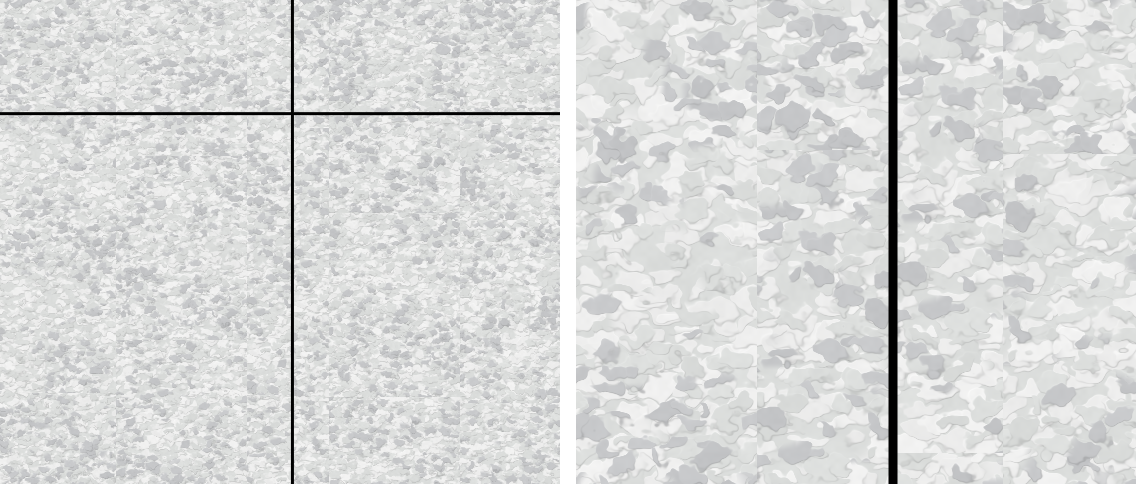
Left: the whole. Right: its middle third, enlarged.
Reproduce this texture procedurally as a WebGL 1 fragment shader.

```glsl
precision highp float;

uniform vec2 u_resolution;

const vec3 BASE_GREY = vec3(0.86, 0.868, 0.862);
const vec3 PALE_CHIP = vec3(0.935, 0.935, 0.933);
const vec3 DARK_CHIP = vec3(0.775, 0.78, 0.788);
const vec3 JOINT_BLACK = vec3(0.0);

// Panel layout, in canvas heights
const vec2 JOINT_CROSSING = vec2(0.604, 0.765);
const vec2 PANEL_SIZE = vec2(0.8, 0.9);
const float JOINT_WIDTH = 0.0062;
const vec2 PATCH_SIZE = vec2(0.27, 0.38);

vec2 hash2(vec2 p) {
  vec3 q = fract(p.xyx * vec3(0.1031, 0.1030, 0.0973));
  q += dot(q, q.yzx + 33.33);
  return fract((q.xx + q.yz) * q.zy);
}

vec2 noise2(vec2 p) {
  vec2 cell = floor(p);
  vec2 f = fract(p);
  f = f * f * (3.0 - 2.0 * f);
  vec2 low = mix(hash2(cell), hash2(cell + vec2(1.0, 0.0)), f.x);
  vec2 high = mix(hash2(cell + vec2(0.0, 1.0)), hash2(cell + 1.0), f.x);
  return mix(low, high, f.y);
}

// Makes chip outlines ragged
vec2 raggedWarp(vec2 p) {
  vec2 coarse = noise2(p * 1.6 + 7.0) - 0.5;
  vec2 fine = noise2(p * 3.7 + 31.0) - 0.5;
  return p + coarse * 0.75 + fine * 0.28;
}

// Lays one scatter of overlapping chips, each with a shaded lower rim
vec3 addChips(vec3 color, vec2 p, vec3 tone, float presence, float pixel, float seed) {
  vec2 q = raggedWarp(p + seed);
  vec2 home = floor(q);
  float cluster = (noise2(p * 0.22 + seed).x - 0.5) * 0.6;
  for (int j = -1; j <= 1; j++) {
    for (int i = -1; i <= 1; i++) {
      vec2 cell = home + vec2(float(i), float(j));
      vec2 kind = hash2(cell + seed * 1.7);
      vec2 form = hash2(cell + seed * 2.3 + 57.0);
      vec2 offset = q - cell - hash2(cell + 19.0);

      float angle = (form.x - 0.5) * 1.8;
      float c = cos(angle);
      float s = sin(angle);
      vec2 local = vec2(c * offset.x + s * offset.y, c * offset.y - s * offset.x);
      local *= vec2(0.8, 1.25);
      float d = length(local) - mix(0.3, 0.7, form.y);

      float present = smoothstep(-0.03, 0.03, presence + cluster - kind.x);
      float cover = present * (1.0 - smoothstep(-pixel, pixel, d));
      float rimWidth = 0.045 + pixel * 0.4;
      float rim = present * exp(-d * d / (rimWidth * rimWidth));
      float slope = dot(normalize(offset + 0.0001), normalize(vec2(0.35, -1.0)));

      color = mix(color, tone + (kind.y - 0.5) * 0.035, cover);
      color *= 1.0 - rim * (0.11 * max(slope, 0.0) - 0.025 * max(-slope, 0.0));
    }
  }
  return color;
}

// Shifts the scatter in each rectangular patch, leaving faint straight seams
vec2 patchShift(vec2 p) {
  float column = floor(p.x / PATCH_SIZE.x);
  float row = floor(p.y / PATCH_SIZE.y + hash2(vec2(column, 3.0)).x);
  return floor(hash2(vec2(column, row) + 11.0) * 30.0) / 30.0;
}

vec3 chippedStone(vec2 p, float pixel) {
  vec2 paleScale = vec2(60.0, 72.0);
  vec2 greyScale = vec2(66.0, 80.0);
  vec2 darkScale = vec2(70.0, 82.0);
  vec3 color = BASE_GREY + (noise2(p * 45.0).x - 0.5) * 0.025;
  color = addChips(color, p * paleScale, PALE_CHIP, 0.98, pixel * paleScale.y, 5.0);
  color = addChips(color, p * greyScale, BASE_GREY, 0.4, pixel * greyScale.y, 23.0);
  color = addChips(color, p * darkScale, DARK_CHIP, 0.23, pixel * darkScale.y, 41.0);
  return color + (noise2(p * 260.0).x - 0.5) * 0.018;
}

// Coverage of the joints between panels
float jointMask(vec2 p, float pixel) {
  vec2 fromJoint = mod(p - JOINT_CROSSING + PANEL_SIZE * 0.5, PANEL_SIZE) - PANEL_SIZE * 0.5;
  float d = min(abs(fromJoint.x), abs(fromJoint.y)) - JOINT_WIDTH * 0.5;
  return 1.0 - smoothstep(-0.5 * pixel, 0.5 * pixel, d);
}

void main() {
  float pixel = 1.0 / u_resolution.y;
  vec2 p = gl_FragCoord.xy * pixel;

  // Each panel carries its own stretch of stone
  vec2 panel = floor((p - JOINT_CROSSING) / PANEL_SIZE) + 2.0;
  vec2 stonePoint = p + panel * vec2(0.37, 0.53) + 0.2;
  vec3 color = chippedStone(stonePoint + patchShift(stonePoint), pixel);

  color = mix(color, JOINT_BLACK, jointMask(p, pixel));
  gl_FragColor = vec4(clamp(color, 0.0, 1.0), 1.0);
}
```
